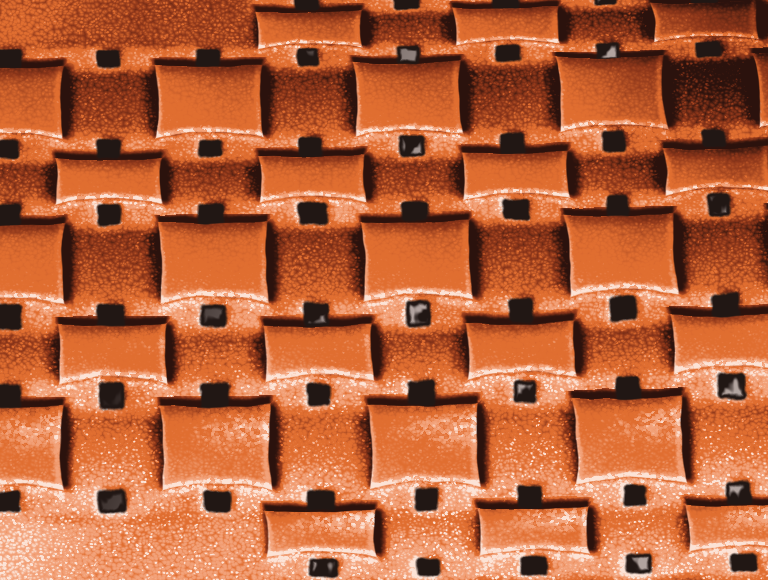
A Shadertoy shader for this texture:

```glsl
// Woven tan leather: arched straps over a pillowed hide, with square slots between rows.

const float CANVAS_WIDTH = 7.68; // canvas width, in columns
const float TALL = 1.0;          // height of a tall row
const float SHORT = 0.72;        // height of a short row

float hash(vec2 p) {
    vec3 q = fract(vec3(p.xyx) * 0.1031);
    q += dot(q, q.yzx + 33.33);
    return fract((q.x + q.y) * q.z);
}

// Cellular noise: x = distance to nearest seed, y = random id of that seed
vec2 cellular(vec2 p) {
    vec2 base = floor(p), best = vec2(9.0, 0.0);
    for (int j = -1; j <= 1; j++)
    for (int i = -1; i <= 1; i++) {
        vec2 cell = base + vec2(i, j);
        vec2 seed = cell + vec2(hash(cell), hash(cell + 71.0));
        float d = length(p - seed);
        if (d < best.x) best = vec2(d, hash(cell + 19.0));
    }
    return best;
}

// Uneven tone from layered sines, about -1 to 1
float mottle(vec2 p) {
    float sum = 0.0, amp = 0.5;
    for (int i = 0; i < 4; i++) {
        sum += amp * sin(p.x + 1.7 * sin(p.y)) * cos(p.y * 1.3 + p.x * 0.4);
        p = mat2(1.5, 1.1, -1.1, 1.5) * p + 2.3;
        amp *= 0.55;
    }
    return sum;
}

// Leather colour from deep shadow (0) to highlight (1)
vec3 leather(float tone) {
    vec3 c = mix(vec3(0.17, 0.07, 0.05), vec3(0.55, 0.21, 0.10), smoothstep(0.02, 0.34, tone));
    c = mix(c, vec3(0.88, 0.43, 0.19), smoothstep(0.28, 0.57, tone));
    c = mix(c, vec3(0.95, 0.63, 0.47), smoothstep(0.60, 0.79, tone));
    return mix(c, vec3(0.99, 0.89, 0.84), smoothstep(0.80, 1.0, tone));
}

float roundBox(vec2 p, vec2 halfSize, float radius) {
    vec2 d = abs(p) - halfSize + radius;
    return length(max(d, 0.0)) + min(max(d.x, d.y), 0.0) - radius;
}

float bump(float x, float width) {
    return exp(-x * x / (width * width));
}

// Slightly fanned, bowed grid: x in columns, y downwards
vec2 bendGrid(vec2 p) {
    float rise = 0.0022 * p.x * p.x * (1.2 - 0.1 * p.y);
    float stretch = 0.08 * cos((p.y - 0.25) * 1.366) - 0.02 + 0.35 * max(0.6 - p.y, 0.0);
    return vec2((p.x - 0.08) / (0.995 + 0.01 * p.y), p.y + rise - stretch - 0.52);
}

void mainImage(out vec4 fragColor, in vec2 fragCoord) {
    float px = CANVAS_WIDTH / iResolution.x;
    vec2 p = vec2(fragCoord.x, iResolution.y - fragCoord.y) * px;
    vec2 g = bendGrid(p) + 0.016 * vec2(mottle(p * 5.0), mottle(p.yx * 5.0 + 4.0));

    // Row, and the nearest strap in that row
    float pairs = floor(g.y / (TALL + SHORT));
    float y = g.y - pairs * (TALL + SHORT);
    bool tall = y < TALL;
    float rowHeight = tall ? TALL : SHORT;
    if (!tall) y -= TALL;
    float row = 2.0 * pairs + (tall ? 0.0 : 1.0);
    float parity = mod(row, 2.0);
    float strapCol = 2.0 * round((g.x - parity) * 0.5) + parity;
    float dx = g.x - strapCol - 0.04 * (hash(vec2(strapCol, row) + 40.0) - 0.5);
    float yn = 2.0 * y / rowHeight - 1.0;

    // Surface grain and overall light
    vec2 grain = cellular(p * vec2(26.0, 31.0) + 0.5 * mottle(p * 11.0));
    float tones = mottle(p * 2.1);
    float lowLight = smoothstep(2.6, 5.2, p.y);
    float light = 0.035 * (p.y - 2.6) + 0.06 * tones
                - 0.30 * smoothstep(5.2, 7.8, p.x) * smoothstep(3.4, 0.0, p.y);
    float sparkle = smoothstep(0.6, 1.0, grain.y) * smoothstep(0.55, 0.1, grain.x);
    sparkle *= 0.7 + 0.7 * mottle(p * 7.0);

    // Hide: dark pillows, paler ridges along the row seams
    float seam = min(y, rowHeight - y);
    float side = abs(abs(dx) - 1.0);
    float pillow = 0.37 + 0.17 * yn - 0.36 * smoothstep(0.27, 0.5, side) + 0.20 * lowLight;
    float ridge = 0.70 + 0.12 * mottle(p * 6.0 + 2.0);
    float hide = mix(ridge, pillow, smoothstep(0.03, 0.22, seam - 0.08 * side));
    float beyond = max(-g.y, g.y - 2.0 * (TALL + SHORT) - TALL);
    float plain = smoothstep(0.0, 0.3, beyond) * smoothstep(2.62, 2.35, g.x);
    float plainTone = 0.43 + 0.20 * lowLight + 0.12 * smoothstep(1.5, 0.0, p.x);
    hide = mix(hide, plainTone, plain);
    hide += light + 0.22 * (0.45 - grain.x) + sparkle * (0.16 + 0.26 * lowLight);

    // Slots on the seams
    bool upper = y < 0.5 * rowHeight;
    float column = round(g.x);
    float edge = upper ? row : row + 1.0;
    vec2 slotId = vec2(column, edge) + 20.0;
    vec2 slotSize = vec2(0.10, 0.085) + 0.03 * vec2(hash(slotId), hash(slotId + 9.0));
    vec2 slotP = vec2(g.x - column, upper ? y : y - rowHeight);
    float slot = roundBox(slotP, slotSize, 0.03) + 0.012 * mottle(p * 16.0);
    if ((edge < -0.5 || edge > 5.5) && column < 2.5) slot = 1.0;
    hide += 0.2 * bump(slot, 0.06) * smoothstep(0.12, -0.1, slotP.x - slotP.y);
    hide -= 0.3 * bump(slot, 0.05) * smoothstep(0.0, 0.14, slotP.x - slotP.y);

    // Strap outline: flared ends, arched top and bottom
    float arch = dx * dx / 0.3;
    float halfWidth = 0.505 + 0.045 * yn * yn;
    float top = 0.09 - 0.025 * arch + 0.04 * hash(vec2(strapCol, row) + 7.0);
    float bottom = rowHeight - 0.18 + 0.07 * arch;
    float strap = max(abs(dx) - halfWidth, max(top - y, y - bottom));
    bool bare = row > 5.5 || (beyond > 0.0 && strapCol < 2.0);
    if (bare) strap = 1.0;

    // Cast shadows to the right and above, bright raw edge below
    if (!bare) {
        float inRow = smoothstep(top - 0.08, top + 0.05, y) * smoothstep(bottom + 0.05, bottom - 0.08, y);
        float right = smoothstep(0.13, 0.01, dx - 0.53) * step(0.0, dx) * inRow;
        float left = smoothstep(0.07, 0.0, -dx - halfWidth) * step(dx, 0.0) * inRow;
        float across = smoothstep(0.06, -0.03, abs(dx) - halfWidth);
        float above = smoothstep(0.14, 0.04, top - y) * step(y, top) * across;
        float below = bump(y - bottom - 0.03, 0.05) * across;
        hide += 0.2 * below * (0.4 + grain.y);
        hide *= 1.0 - max(max(right, 0.6 * left), 0.95 * above);
    }

    // Strap face: smoother, lit from below, with a pale cut edge
    float face = 0.54 + 0.10 * yn - 0.16 * bump(y - top, 0.09) + 0.09 * (0.45 - grain.x);
    float shine = bump(yn + 0.45, 0.36) * lowLight * smoothstep(-0.5, 0.4, dx);
    face += 0.8 * light + shine * (0.12 + 0.45 * grain.y) + 0.07 * sparkle;
    face += 0.05 * smoothstep(0.2, -0.5, dx) + 0.34 * bump(y - bottom + 0.02, 0.035) * (0.5 + grain.y);
    face += 0.22 * bump(dx + halfWidth, 0.035) + 0.12 * bump(dx - halfWidth + 0.03, 0.03);

    // Slot interior: mostly black, some glimpses of a pale ground
    float glimpse = step(0.55, hash(slotId + 3.0)) * smoothstep(2.0, 5.5, p.x + 0.4 * p.y);
    glimpse *= smoothstep(-0.05, 0.25, mottle(p * 5.0 + slotId)) * smoothstep(-0.015, -0.05, slot);
    vec3 slotColor = mix(vec3(0.13, 0.09, 0.08), vec3(0.80, 0.74, 0.72), 0.85 * glimpse);

    vec3 color = mix(slotColor, leather(hide), smoothstep(-px, px + 0.015, slot));
    color = mix(leather(face), color, smoothstep(-px, px, strap));
    fragColor = vec4(color, 1.0);
}
```
